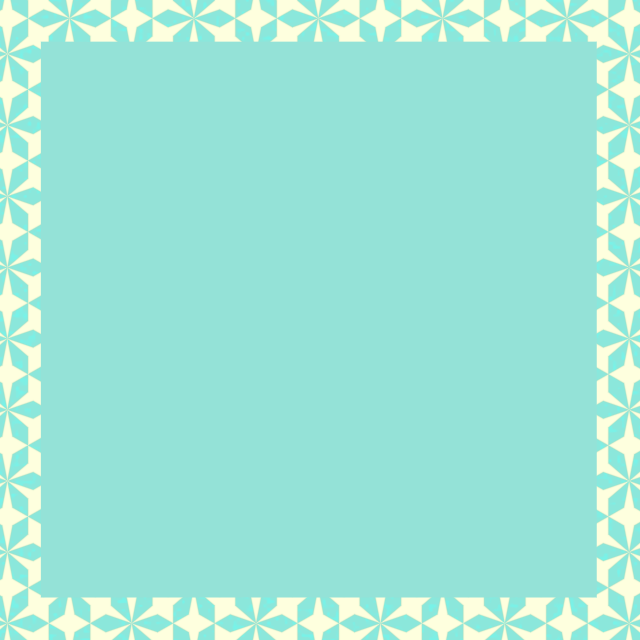
A Shadertoy shader for this background:

```glsl
// A flat aqua panel framed by a border of six-petal flowers on a cream ground.

// Colours
const vec3 PANEL_COLOR  = vec3(0.580, 0.886, 0.845);
const vec3 CREAM_COLOR  = vec3(0.995, 1.000, 0.870);
const vec3 PETAL_COLOR  = vec3(0.545, 0.905, 0.860);
const vec3 BRIGHT_COLOR = vec3(0.470, 0.950, 0.910);
const vec3 FRINGE_COLOR = vec3(0.700, 0.850, 0.700);

// Layout, in canvas units
const vec2 PANEL_CENTER = vec2(0.4980, 0.5007);
const vec2 PANEL_HALF   = vec2(0.4343, 0.4343);
const vec2 FLOWER_ORIGIN = vec2(0.0115, 0.9157);
const vec2 LATTICE_STEP  = vec2(0.1943, 0.1112);

// Petal shape, in units of the distance between flowers
const float SQRT3 = 1.7320508;
const float PETAL_LENGTH = 1.0 / SQRT3;
const vec2  PETAL_SHOULDER = vec2(0.360, 0.125);

const float FRINGE_WIDTH = 0.0013;
const float FRINGE_AMOUNT = 0.30;
const float MOTTLE_SCALE = 150.0;

float hash(vec2 p) {
    vec3 q = fract(vec3(p.xyx) * 0.1031);
    q += dot(q, q.yzx + 33.33);
    return fract((q.x + q.y) * q.z);
}

float valueNoise(vec2 p) {
    vec2 cell = floor(p), f = fract(p);
    f = f * f * (3.0 - 2.0 * f);
    return mix(mix(hash(cell), hash(cell + vec2(1, 0)), f.x),
               mix(hash(cell + vec2(0, 1)), hash(cell + vec2(1, 1)), f.x), f.y);
}

// Offset from the nearest flower centre on a triangular lattice
vec2 nearestFlower(vec2 p) {
    vec2 period = vec2(SQRT3, 1.0);
    vec2 a = mod(p + 0.5 * period, period) - 0.5 * period;
    vec2 b = mod(p, period) - 0.5 * period;
    return dot(a, a) < dot(b, b) ? a : b;
}

// Signed distance to six kite-shaped petals, negative inside
float petalDistance(vec2 p) {
    // Fold all six petals onto the one along +x
    p = abs(p);
    vec2 mirror = vec2(-0.5, 0.5 * SQRT3);
    p -= 2.0 * max(dot(p, mirror), 0.0) * mirror;
    p.y = abs(p.y);

    vec2 baseNormal = normalize(vec2(-PETAL_SHOULDER.y, PETAL_SHOULDER.x));
    vec2 tipNormal = normalize(vec2(PETAL_SHOULDER.y, PETAL_LENGTH - PETAL_SHOULDER.x));
    return max(dot(p, baseNormal), dot(p - vec2(PETAL_LENGTH, 0.0), tipNormal));
}

float boxDistance(vec2 p, vec2 halfSize) {
    vec2 d = abs(p) - halfSize;
    return length(max(d, 0.0)) + min(max(d.x, d.y), 0.0);
}

vec3 flowerPattern(vec2 uv, float pixel) {
    vec2 p = (uv - FLOWER_ORIGIN) / LATTICE_STEP * vec2(SQRT3, 1.0);
    float d = petalDistance(nearestFlower(p)) * LATTICE_STEP.y;

    // Mottled petals over cream
    float mottle = valueNoise(uv * MOTTLE_SCALE);
    vec3 petal = mix(PETAL_COLOR, BRIGHT_COLOR, smoothstep(0.55, 1.0, mottle));
    vec3 color = mix(petal, CREAM_COLOR, smoothstep(-0.7 * pixel, 0.7 * pixel, d));

    // Faint dark fringe along petal edges
    float fringe = exp(-d * d / (FRINGE_WIDTH * FRINGE_WIDTH));
    return mix(color, FRINGE_COLOR, FRINGE_AMOUNT * fringe);
}

void mainImage(out vec4 fragColor, in vec2 fragCoord) {
    vec2 uv = fragCoord / iResolution.xy;
    float pixel = 1.0 / min(iResolution.x, iResolution.y);

    float panel = boxDistance(uv - PANEL_CENTER, PANEL_HALF);
    float border = smoothstep(-0.5 * pixel, 0.5 * pixel, panel);
    fragColor = vec4(mix(PANEL_COLOR, flowerPattern(uv, pixel), border), 1.0);
}
```
